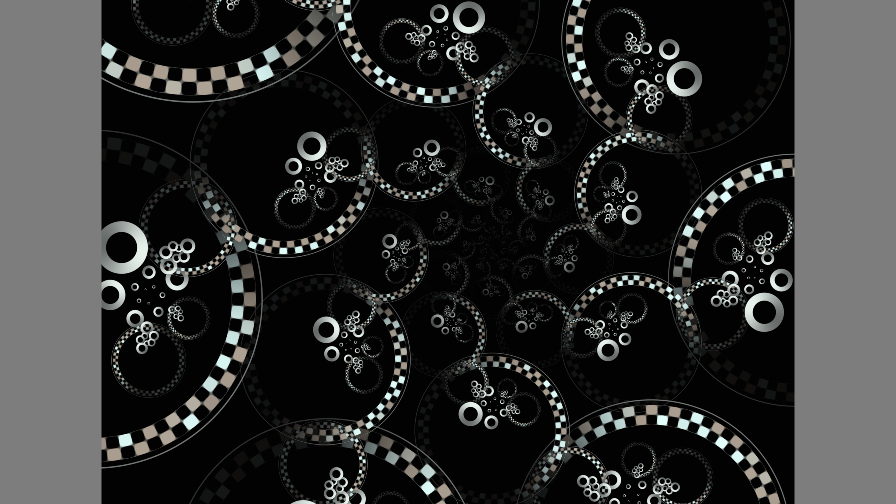
This background is drawn by a Shadertoy shader. Its source:

```glsl
// Checkered rings shrink along a logarithmic spiral on a black panel with grey sides.
// Each ring holds a smaller spiral of rings and beads, drawn in the ring's own frame,
// where +x points to the spiral's eye; every layer is blended by maximum.

const float PI = 3.14159265;
const float TAU = 6.2831853;

// Layout, in canvas heights
const vec2 EYE = vec2(0.981, 0.514);
const float PANEL_HALF = 0.6875;
const int RING_COUNT = 42;
const float FIRST_RING = -4.0;
const float ORBIT = 0.5995;
const float SHRINK = 0.907;
const float START_ANGLE = -0.117;
const float TURN = 0.9634;
const float RING_SIZE = 0.417;

// Checkered band, in ring radii
const float BAND_INNER = 0.82;
const float CELL = 0.0725;
const float COLUMNS = 70.0;

// Inner spiral, in ring radii
const vec2 NEST = vec2(0.33, 0.02);
const int NEST_COUNT = 15;
const float NEST_ORBIT = 0.46;
const float NEST_SHRINK = 0.84;
const float NEST_SIZE = 0.29;
const float NEST_SIZE_SHRINK = 0.76;
const float NEST_ANGLE = -0.91;
const float NEST_TURN = 2.618;

const vec3 SIDE_GREY = vec3(0.485, 0.49, 0.485);
const vec3 BLACK = vec3(0.008);
const vec3 WARM = vec3(0.72, 0.67, 0.61);
const vec3 COOL = vec3(0.77, 0.87, 0.86);
const vec3 WHITE = vec3(0.91, 0.95, 0.93);

float hash(vec2 p) {
    vec3 h = fract(p.xyx * 0.1031);
    h += dot(h, h.yzx + 33.33);
    return fract((h.x + h.y) * h.z);
}

vec2 polar(float angle) {
    return vec2(cos(angle), sin(angle));
}

// Frame with x along the given direction and y clockwise from it
vec2 toFrame(vec2 p, vec2 along) {
    return vec2(dot(p, along), dot(p, vec2(along.y, -along.x)));
}

float stroke(float dist, float halfWidth, float px) {
    return 1.0 - smoothstep(-0.5 * px, 0.5 * px, abs(dist) - halfWidth);
}

// Unit ring: two rows of cells, lit on one arc, with a thin rim
vec3 checkerRing(vec2 p, float px, float seed, float ambient) {
    float r = length(p);
    float a = atan(p.y, p.x);
    float light = smoothstep(-0.7, 0.5, a) * (1.0 - smoothstep(1.7, 2.9, a));
    vec2 cell = vec2(a / TAU * COLUMNS, (r - BAND_INNER) / CELL);
    float soft = clamp(2.0 * px / CELL, 0.05, 1.2);
    float checker = smoothstep(-soft, soft, sin(PI * cell.x) * sin(PI * cell.y));
    float band = stroke(r - BAND_INNER - CELL, CELL, px);
    float pick = hash(floor(cell) + vec2(90.0, 7.0 + seed * 5.0));
    vec3 tint = mix(WARM, COOL, smoothstep(0.3, 0.7, pick)) * (0.85 + 0.3 * pick);
    vec3 color = tint * checker * band * mix(ambient, 1.0, light);
    float rim = stroke(r - 1.0, 0.004, px) * mix(0.2, 0.5, light);
    return max(color, WHITE * rim);
}

// Small white loop, shaded around its turn
float bead(vec2 p, float px) {
    float shade = 0.72 + 0.28 * cos(atan(p.y, p.x) - 0.8);
    return stroke(length(p) - 0.74, 0.19, px) * shade;
}

// Tight whorl of beads
float whorl(vec2 p, float px) {
    float glow = 0.0;
    for (int i = 0; i < 7; i++) {
        float f = float(i);
        float size = 0.19 * pow(0.88, f);
        vec2 center = 0.32 * pow(0.82, f) * polar(f * NEST_TURN);
        glow = max(glow, bead((p - center) / size, px / size));
    }
    return glow;
}

// Spiral inside a ring: large checkered rings first, then beads
vec3 nest(vec2 p, float px, float seed) {
    vec3 color = vec3(0.0);
    for (int i = 0; i < NEST_COUNT; i++) {
        float f = float(i);
        float size = NEST_SIZE * pow(NEST_SIZE_SHRINK, f);
        vec2 dir = polar(NEST_ANGLE + NEST_TURN * f);
        vec2 center = NEST + dir * NEST_ORBIT * pow(NEST_SHRINK, f);
        vec2 q = toFrame(p - center, -dir) / size;
        if (dot(q, q) > 1.3) continue;
        float w = px / size;
        if (i < 2 || i == 3) {
            color = max(color, checkerRing(q, w, seed + f, 0.25));
            color = max(color, WHITE * whorl(q - vec2(0.55, 0.05), w));
        } else {
            color = max(color, WHITE * bead(q, w));
        }
    }
    return color;
}

void mainImage(out vec4 fragColor, in vec2 fragCoord) {
    float px = 1.0 / iResolution.y;
    vec2 p = fragCoord * px;
    vec3 color = BLACK;

    // Main spiral, from the largest ring towards the eye
    for (int i = 0; i < RING_COUNT; i++) {
        float k = FIRST_RING + float(i);
        float orbit = ORBIT * pow(SHRINK, k);
        float size = orbit * RING_SIZE;
        vec2 dir = polar(START_ANGLE + TURN * k);
        vec2 q = toFrame(p - EYE - dir * orbit, -dir) / size;
        if (dot(q, q) > 1.1) continue;
        float fade = mix(0.15, 1.0, smoothstep(0.03, 0.32, orbit));
        vec3 ring = checkerRing(q, px / size, k + 5.0, 0.09);
        color = max(color, fade * max(ring, nest(q, px / size, k + 5.0)));
    }

    // Grey sides
    float fromMiddle = abs(p.x - 0.5 * iResolution.x * px);
    float side = smoothstep(-0.5 * px, 0.5 * px, fromMiddle - PANEL_HALF);
    fragColor = vec4(mix(color, SIDE_GREY, side), 1.0);
}
```
